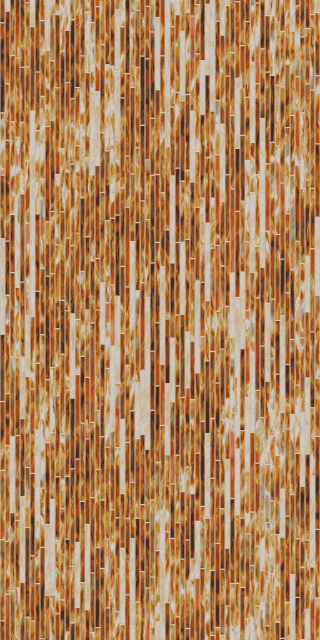
A Shadertoy shader for this texture:

```glsl
// Mosaic of narrow upright glass strips, 64 across, in staggered lengths.
// Each strip samples its own marbled noise through an amber colour ramp;
// pale grout is laid over it by distance to the strip edges.

float hash(vec2 p) {
    vec3 q = fract(p.xyx * vec3(0.1031, 0.1030, 0.0973));
    q += dot(q, q.yzx + 33.33);
    return fract((q.x + q.y) * q.z);
}

float noise(vec2 p) {
    vec2 i = floor(p), f = fract(p);
    f = f * f * (3.0 - 2.0 * f);
    return mix(mix(hash(i), hash(i + vec2(1, 0)), f.x),
               mix(hash(i + vec2(0, 1)), hash(i + vec2(1, 1)), f.x), f.y);
}

float fbm(vec2 p) {
    float sum = 0.0, amp = 0.5;
    for (int k = 0; k < 4; k++) {
        sum += amp * noise(p);
        p = mat2(1.6, 1.2, -1.2, 1.6) * p + 7.3;
        amp *= 0.5;
    }
    return sum / 0.9375;
}

// Dark brown through rust, gold and tan to milky white
vec3 amberRamp(float t) {
    vec3 c = mix(vec3(0.29, 0.16, 0.10), vec3(0.47, 0.25, 0.12), smoothstep(0.02, 0.18, t));
    c = mix(c, vec3(0.64, 0.30, 0.08), smoothstep(0.18, 0.36, t));
    c = mix(c, vec3(0.74, 0.51, 0.19), smoothstep(0.38, 0.56, t));
    c = mix(c, vec3(0.78, 0.65, 0.46), smoothstep(0.60, 0.74, t));
    return mix(c, vec3(0.81, 0.78, 0.75), smoothstep(0.74, 0.90, t));
}

// Height of the joint below strip number row, in strip lengths
float jointAt(float column, float row) {
    return row + 0.4 * hash(vec2(column + 17.0, row + 91.0));
}

void mainImage(out vec4 fragColor, in vec2 fragCoord) {
    float pixel = 1.0 / iResolution.x;
    vec2 p = fragCoord * pixel;

    // Find the column and the strip within it
    float pitch = 1.0 / 64.0, stripLength = 0.235;
    float column = floor(p.x / pitch);
    float along = p.y / stripLength + 5.0 + 0.5 * mod(column, 2.0)
                + 0.5 * hash(vec2(column, 5.0));
    float row = floor(along);
    if (along < jointAt(column, row)) row -= 1.0;
    vec2 id = vec2(column, row);

    // Distances to the side grout and to the end joints
    float side = (0.5 - abs(fract(p.x / pitch) - 0.5)) * pitch;
    float end = min(along - jointAt(column, row),
                    jointAt(column, row + 1.0) - along) * stripLength;
    float inset = min(side - 0.0015, end - 0.0021);

    // Marbling: strip tone, cloudy regions and stretched veins
    float tone = hash(id + 40.0);
    vec2 shift = 60.0 * vec2(hash(id + 11.0), hash(id + 23.0));
    vec2 glass = p * vec2(75.0, 28.0) + shift;
    float warp = fbm(glass * 0.7 + 31.0);
    float marble = fbm(glass + 1.8 * warp);
    float t = 0.47 + 1.35 * (marble - 0.5) + 0.50 * (tone - 0.5)
            + 0.35 * (noise(p * vec2(14.0, 7.0)) - 0.5);
    float milky = step(0.87, hash(id + 67.0));
    t = mix(t, 0.86 + 0.25 * (marble - 0.5), milky);
    vec3 color = amberRamp(t);

    // Occasional red glow and grey smoke inside the glass
    float glow = smoothstep(0.60, 0.75, noise(glass * 0.5 + 83.0)) * step(0.75, hash(id + 3.0));
    color = mix(color, vec3(0.75, 0.27, 0.07), 0.6 * glow * (1.0 - milky));
    float smoke = smoothstep(0.68, 0.85, noise(glass * 0.6 + 140.0));
    color = mix(color, vec3(0.40, 0.30, 0.23), 0.4 * smoke * (1.0 - milky));

    // Fine grain and slightly shaded strip edges
    color *= 0.96 + 0.08 * noise(p * vec2(260.0, 200.0));
    color *= mix(0.93, 1.0, smoothstep(0.0, 0.003, inset));

    // Grout
    vec3 grout = vec3(0.84, 0.78, 0.69) * (0.96 + 0.08 * noise(p * 90.0));
    color = mix(grout, color, clamp(inset / pixel + 0.5, 0.0, 1.0));
    fragColor = vec4(color, 1.0);
}
```
